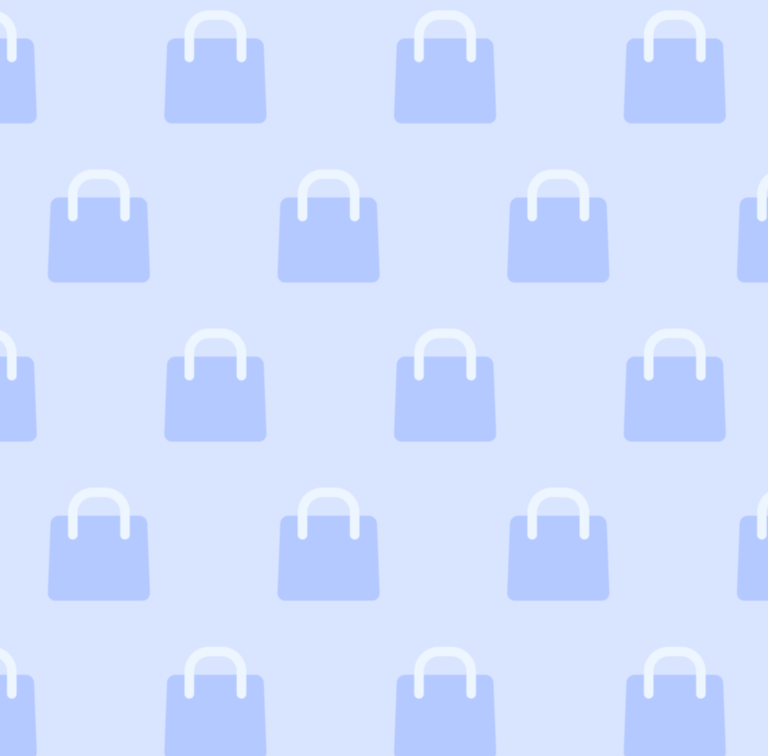
Give the GLSL for this pattern, as a Shadertoy shader.

```glsl
// Staggered rows of pale blue shopping bags with light arched handles.

// Layout, in units where the canvas is 756 high
const float CANVAS_HEIGHT = 756.0;
const vec2 SPACING = vec2(229.7, 159.1);
const vec2 FIRST_BAG = vec2(215.4, 38.7);
const float ROW_SHIFT = 113.2;

const vec3 BACKGROUND = vec3(0.850, 0.893, 1.0);
const vec3 BODY_COLOR = vec3(0.704, 0.787, 1.0);
const vec3 HANDLE_COLOR = vec3(0.930, 0.960, 1.0);

// Rounded box whose half width shrinks with height by the given taper
float taperedBox(vec2 p, vec2 halfSize, float taper, float radius) {
    halfSize.x -= taper * p.y;
    vec2 q = abs(p) - halfSize + radius;
    return length(max(q, 0.0)) + min(max(q.x, q.y), 0.0) - radius;
}

// Round-capped stroke: two legs joined by an arch with rounded shoulders
float archStroke(vec2 p, float halfSpan, float foot, float top, float radius, float halfWidth) {
    p.x = abs(p.x);
    vec2 shoulder = vec2(halfSpan, top) - radius;
    float across = length(max(p - shoulder, 0.0)) - radius;
    return length(vec2(across, min(p.y - foot, 0.0))) - halfWidth;
}

// Position relative to the nearest bag centre, odd rows shifted sideways
vec2 staggeredCell(vec2 p, vec2 spacing, float shift) {
    float row = floor(p.y / spacing.y + 0.5);
    p.x -= shift * mod(row, 2.0);
    p.y -= row * spacing.y;
    p.x -= spacing.x * floor(p.x / spacing.x + 0.5);
    return p;
}

float coverage(float dist, float softness) {
    return 1.0 - smoothstep(-softness, softness, dist);
}

void mainImage(out vec4 fragColor, in vec2 fragCoord) {
    float pixel = CANVAS_HEIGHT / iResolution.y;
    float softness = max(1.2, 0.75 * pixel);
    vec2 p = staggeredCell(fragCoord * pixel - FIRST_BAG, SPACING, ROW_SHIFT);

    // Bag body, then the handle in front
    float body = taperedBox(p, vec2(49.7, 42.5), 0.039, 8.0);
    float handle = archStroke(p, 26.1, 23.5, 65.8, 20.0, 4.8);

    vec3 color = mix(BACKGROUND, BODY_COLOR, coverage(body, softness));
    color = mix(color, HANDLE_COLOR, coverage(handle, softness));
    fragColor = vec4(color, 1.0);
}
```
